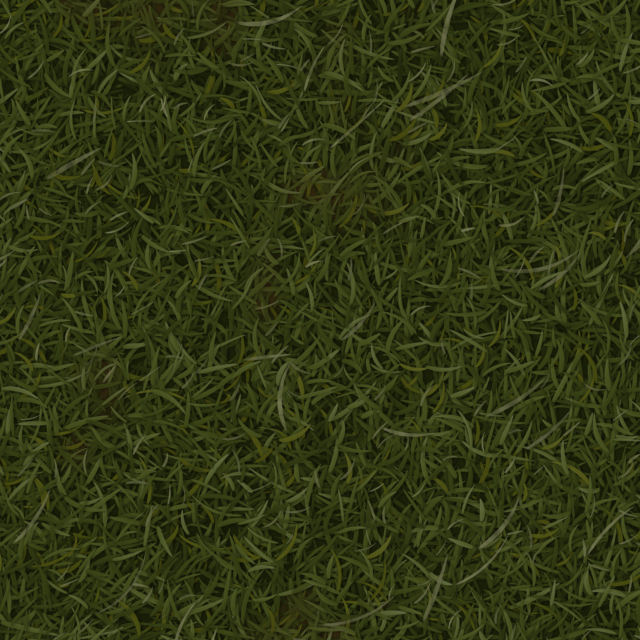
This texture is drawn by a Shadertoy shader. Its source:

```glsl
const vec3 SOIL   = vec3(0.10, 0.12, 0.03);
const vec3 SHADE  = vec3(0.17, 0.20, 0.06);
const vec3 LEAF   = vec3(0.22, 0.26, 0.08);
const vec3 LIT    = vec3(0.29, 0.33, 0.13);
const vec3 PALE   = vec3(0.39, 0.43, 0.26);
const vec3 STRAW  = vec3(0.47, 0.48, 0.33);
const vec3 YELLOW = vec3(0.34, 0.34, 0.05);
const vec3 BROWN  = vec3(0.22, 0.16, 0.06);
const int LAYERS = 18;

vec3 hash33(vec3 p) {
    p = fract(p * vec3(0.1031, 0.1030, 0.0973));
    p += dot(p, p.yxz + 33.33);
    return fract((p.xxy + p.yxx) * p.zyx);
}

float valueNoise(vec2 p, float seed) {
    vec2 i = floor(p), f = fract(p);
    f = f * f * (3.0 - 2.0 * f);
    float a = hash33(vec3(i, seed)).x;
    float b = hash33(vec3(i + vec2(1, 0), seed)).x;
    float c = hash33(vec3(i + vec2(0, 1), seed)).x;
    float d = hash33(vec3(i + vec2(1, 1), seed)).x;
    return mix(mix(a, b, f.x), mix(c, d, f.x), f.y);
}

// Tone 0 is soil, tone 1 is the palest leaf
vec3 grassRamp(float tone) {
    float t = clamp(tone, 0.0, 1.0) * 4.0;
    vec3 c = mix(SOIL, SHADE, min(t, 1.0));
    c = mix(c, LEAF, clamp(t - 1.0, 0.0, 1.0));
    c = mix(c, LIT, clamp(t - 2.0, 0.0, 1.0));
    return mix(c, PALE, clamp(t - 3.0, 0.0, 1.0));
}

// Curved tapering blade: x = coverage, y = contact shadow, z = place along, w = place across
vec4 blade(vec2 p, float angle, float halfLength, float width, float bend, float soft) {
    vec2 dir = vec2(cos(angle), sin(angle));
    float along = dot(p, dir) / halfLength;
    float across = dot(p, vec2(-dir.y, dir.x)) - bend * halfLength * (along * along - 0.3);
    float taper = sqrt(max(1.0 - along * along, 0.0)) * (0.85 - 0.3 * along);
    float w = width * taper;
    float ends = 1.0 - smoothstep(0.8, 1.0, abs(along));
    float cover = (1.0 - smoothstep(-soft, soft, abs(across) - w)) * ends;
    float shadow = (1.0 - smoothstep(0.0, 2.6 * w + soft, abs(across + 0.3 * width))) * ends;
    return vec4(cover, shadow, along, across / width);
}

// Scatters one blade per cell; dry = 0 for green leaves, 1 for straw
void paintBlades(inout vec3 col, vec2 uv, float seed, float cell, float width,
                 float share, float tone, float dry, float soft) {
    vec2 home = floor(uv / cell);
    for (int y = -1; y <= 1; y++)
    for (int x = -1; x <= 1; x++) {
        vec2 id = home + vec2(x, y);
        vec3 place = hash33(vec3(id + 57.0, seed));
        if (place.z > share) continue;
        vec3 form = hash33(vec3(id + 131.0, seed + 41.0));
        vec3 tint = hash33(vec3(id + 219.0, seed + 83.0));
        vec2 center = (id + place.xy) * cell;

        // Blades lean right on the left side and stand more upright on the right
        float lean = mix(0.95, 1.5, smoothstep(0.1, 0.9, center.x));
        float spread = (form.x + tint.z - 1.0) * mix(2.3, 1.2, dry);
        float angle = mix(lean, 0.72, dry) + spread;
        float halfLength = cell * mix(0.45, 0.85, form.y);
        float bend = (form.z - 0.5) * 0.6;
        vec4 b = blade(uv - center, angle, halfLength,
                       width * mix(0.65, 1.3, tint.y), bend, soft);

        // Leaf tint with a lit flank and a darker root
        float leafTone = tone + (tint.x - 0.5) * 0.58 + 0.09 * b.z + 0.06 * b.w;
        vec3 leaf = grassRamp(leafTone);
        leaf = mix(leaf, YELLOW, 0.6 * step(0.94, form.z));
        leaf = mix(leaf, STRAW * (0.8 + 0.25 * tint.x), dry);
        float streak = mix(1.0, 0.45 + 0.55 * valueNoise(uv * 70.0, seed), dry);
        col *= 1.0 - 0.22 * b.y * (1.0 - 0.5 * dry);
        col = mix(col, leaf, b.x * streak * 0.94);
    }
}

void mainImage(out vec4 fragColor, in vec2 fragCoord) {
    vec2 uv = fragCoord / iResolution.y;
    float soft = max(0.0014, 0.8 / iResolution.y);

    // Soil and broad light variation
    float patches = valueNoise(uv * 7.0, 3.0) * 0.6 + valueNoise(uv * 17.0, 5.0) * 0.4;
    float bare = smoothstep(0.55, 0.8, patches) * (1.0 - smoothstep(0.45, 0.75, uv.x));
    vec3 col = mix(SOIL, BROWN, 0.8 * bare);
    float light = 0.06 * (0.5 - uv.y) + 0.12 * (patches - 0.5);

    // Leaves from the dark undergrowth to the lit top
    for (int i = 0; i < LAYERS; i++) {
        float depth = float(i) / float(LAYERS - 1);
        float cell = 0.036 + 0.009 * float(i % 4);
        float tone = 0.17 + 0.46 * depth + light;
        paintBlades(col, uv, float(i) * 7.0 + 11.0, cell, 0.0036, 0.9, tone, 0.0, soft);
    }

    // Long dry stalks, then short pale flecks
    paintBlades(col, uv, 301.0, 0.085, 0.0034, 0.22, 0.7, 1.0, soft);
    paintBlades(col, uv, 337.0, 0.027, 0.0020, 0.13, 0.7, 0.85, soft);

    // Brown thatch shows faintly through thin spots
    col = mix(col, BROWN, 0.18 * bare);
    fragColor = vec4(col, 1.0);
}
```
